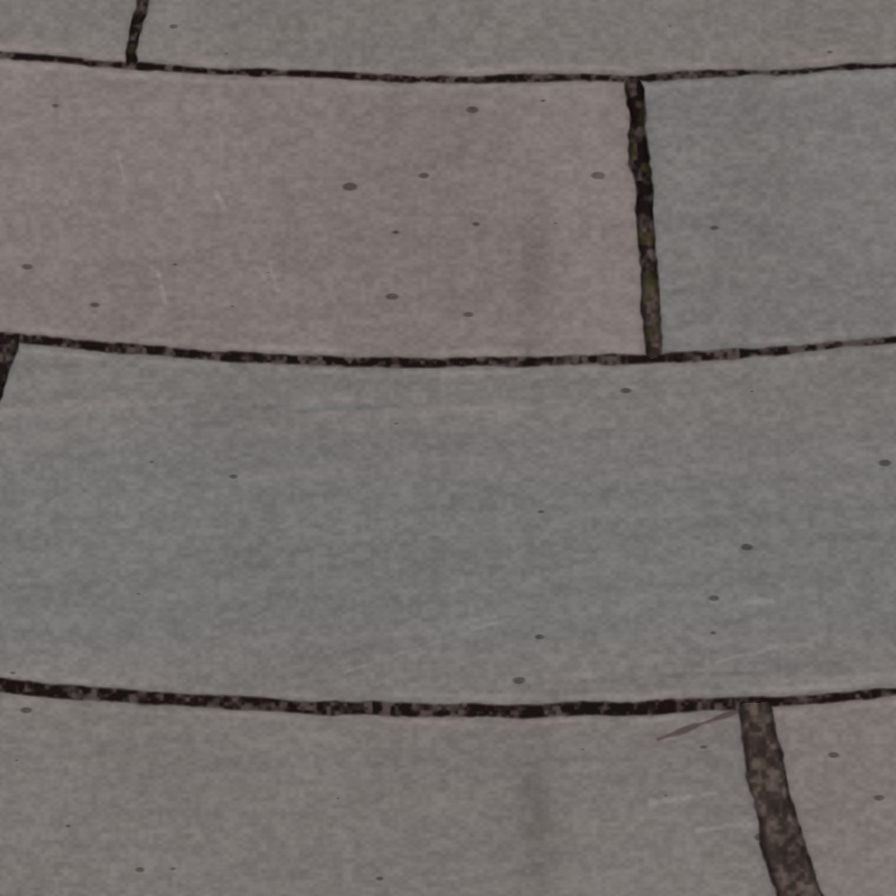
Reproduce this texture procedurally as a Shadertoy shader.

```glsl
// Curved courses of worn grey and rosy paving slabs with dark, ragged joints.

float hash(vec2 p) {
    vec3 q = fract(p.xyx * vec3(0.1031, 0.1030, 0.0973));
    q += dot(q, q.yzx + 33.33);
    return fract((q.x + q.y) * q.z);
}

float noise(vec2 p) {
    vec2 i = floor(p), f = fract(p);
    f = f * f * (3.0 - 2.0 * f);
    return mix(mix(hash(i), hash(i + vec2(1, 0)), f.x),
               mix(hash(i + vec2(0, 1)), hash(i + vec2(1, 1)), f.x), f.y);
}

float fbm(vec2 p) {
    float sum = 0.0, amp = 0.5;
    for (int i = 0; i < 4; i++) {
        sum += amp * noise(p);
        p = mat2(1.6, 1.2, -1.2, 1.6) * p + 7.3;
        amp *= 0.5;
    }
    return sum;
}

float segment(vec2 p, vec2 a, vec2 b) {
    vec2 d = b - a;
    return length(p - a - d * clamp(dot(p - a, d) / dot(d, d), 0.0, 1.0));
}

float blob(vec2 p, vec2 centre, vec2 size) {
    vec2 d = (p - centre) / size;
    return exp(-dot(d, d));
}

// Bed joints, top to bottom: lowest height, centre of the arc, curvature, half width
const vec4 BEDS[3] = vec4[3](vec4(0.912, 0.57, 0.086, 0.0036),
                             vec4(0.596, 0.51, 0.105, 0.0052),
                             vec4(0.207, 0.54, 0.095, 0.0072));

// Cross joint of each course: x, reference height, slope, half width
const vec4 CROSSES[4] = vec4[4](vec4(0.146, 0.932, 0.20, 0.0070),
                                vec4(0.719, 0.760, -0.075, 0.0100),
                                vec4(0.001, 0.610, 0.33, 0.0180),
                                vec4(0.844, 0.206, -0.12, 0.0200));

void mainImage(out vec4 fragColor, in vec2 fragCoord) {
    vec2 p = fragCoord / iResolution.xy;
    float soft = 1.0 / iResolution.y + 0.0012;
    float wobble = noise(p * 38.0) - 0.5 + 0.6 * (noise(p * 120.0) - 0.5);

    // Bed joints, also counting the course this point lies in
    int course = 0;
    float bed = 1.0, lip = 0.0;
    for (int i = 0; i < 3; i++) {
        vec4 b = BEDS[i];
        float x = p.x - b.y;
        float h = p.y - b.x - b.z * x * x - 0.003 * (noise(vec2(p.x * 17.0, float(i) * 9.0)) - 0.5);
        float taper = 1.0 - 0.4 * smoothstep(0.75, 0.95, p.x);
        bed = min(bed, abs(h) - b.w * taper - 0.0022 * wobble);
        lip += exp(-pow((abs(h) - b.w - 0.006) / 0.005, 2.0)) * noise(vec2(p.x * 22.0, h * 160.0 + float(i)));
        if (h < 0.0) course = i + 1;
    }

    // Cross joint of this course; the lowest one bends and widens downwards
    vec4 c = CROSSES[course];
    float drop = course == 3 ? c.y - p.y : 0.0;
    float side = p.x - c.x - c.z * (p.y - c.y) - 0.55 * drop * drop - 0.005 * (noise(p * 24.0) - 0.5);
    float cross = abs(side) - c.w - 0.025 * drop - 0.004 * wobble;

    // Slab tints: rosy, bluish grey and warm grey
    vec3 rosy = vec3(0.495, 0.459, 0.447), grey = vec3(0.452, 0.447, 0.442), warm = vec3(0.473, 0.451, 0.440);
    vec3 col = warm;
    if (course == 1) col = side < 0.0 ? rosy : mix(grey, warm, 0.35);
    if (course == 2) col = mix(grey, warm, smoothstep(0.40, 0.60, p.y) * 0.6 + smoothstep(0.32, 0.22, p.y) * 0.7);
    if (course == 3 && side > 0.0) col = mix(warm, rosy, 0.6);

    // Broad mottling, drawn-out layering and fine grain
    col += 0.045 * (fbm(p * 6.0 + float(course) * 5.0) - 0.47);
    float layers = fbm(vec2(p.x * 5.0 - p.y * 4.0, p.y * 65.0 - p.x * 5.0));
    col += (layers - 0.47) * (course == 2 ? 0.055 : 0.030) * vec3(1.1, 0.95, 0.9);
    col += 0.045 * (noise(p * vec2(190.0, 250.0)) - 0.5) + 0.045 * (noise(p * vec2(95.0, 150.0)) - 0.5);

    // Vertical damp stains
    col -= 0.045 * (blob(p, vec2(0.595, 0.70), vec2(0.018, 0.09)) + blob(p, vec2(0.60, 0.08), vec2(0.025, 0.10)));

    // Pale flaked ridges across the long slab
    float flake = blob(p, vec2(0.35, 0.545), vec2(0.34, 0.012)) + 0.8 * blob(p, vec2(0.82, 0.25), vec2(0.28, 0.025));
    col += flake * (noise(vec2(p.x * 11.0, p.y * 170.0 - p.x * 9.0)) - 0.35) * vec3(0.10, 0.075, 0.07);

    // Scattered scratches: steep on the rosy slab, flat on the others
    for (int i = 0; i < 26; i++) {
        float k = float(i);
        bool steep = i < 10;
        vec2 a = steep ? vec2(0.05 + 0.34 * hash(vec2(k, 2.0)), 0.68 + 0.19 * hash(vec2(k, 5.0)))
                       : vec2(0.25 + 0.60 * hash(vec2(k, 2.0)), 0.04 + 0.29 * hash(vec2(k, 5.0)));
        float len = 0.02 + 0.09 * hash(vec2(k, 8.0));
        vec2 run = steep ? vec2(0.008, -0.35 * len) : vec2(len, len * (0.05 + 0.25 * hash(vec2(k, 11.0))));
        float d = segment(p, a, a + run) + 0.002 * wobble;
        col += (hash(vec2(k, 14.0)) - 0.25) * 0.075 * smoothstep(0.0025 + soft, 0.0, d);
    }
    float scar = segment(p, vec2(0.385, 0.250), vec2(0.575, 0.312)) + 0.002 * wobble;
    col += 0.055 * smoothstep(0.004, 0.0, scar) * noise(p * 45.0);

    // Sparse pits, at most one per cell
    vec2 cell = floor(p * 22.0);
    vec2 spot = fract(p * 22.0) - 0.25 - 0.5 * vec2(hash(cell), hash(cell + 41.0));
    float pit = length(spot * vec2(0.7, 1.3)) - 0.12 * hash(cell + 17.0);
    col -= 0.15 * step(0.88, hash(cell + 73.0)) * smoothstep(0.05, -0.03, pit);

    // Lighter worn lips, then a soft shade towards the joints
    float gap = min(bed, cross);
    col += 0.055 * lip * vec3(1.1, 0.95, 0.95);
    col *= 1.0 - 0.18 * exp(-max(gap, 0.0) / 0.0025);

    // Branching crack beside the lowest cross joint
    float crack = segment(p, vec2(0.735, 0.175), vec2(0.835, 0.211)) - 0.0025 - 0.004 * wobble;
    col = mix(col, vec3(0.29, 0.25, 0.25), 0.8 * smoothstep(soft, -soft, crack));

    // Earth, grit and a little moss in the joints
    float grit = noise(p * 95.0) * 0.6 + noise(p * 210.0) * 0.4;
    vec3 earth = mix(vec3(0.10, 0.075, 0.07), vec3(0.31, 0.27, 0.26), smoothstep(0.35, 0.85, grit));
    if (cross < bed) {
        float dusty = course == 3 ? 0.65 : course == 1 ? 0.5 * smoothstep(0.80, 0.63, p.y) : 0.1;
        earth = mix(earth, vec3(0.33, 0.29, 0.27) * (0.55 + 0.8 * grit), dusty);
        float moss = course == 3 ? 0.0 : smoothstep(0.45, 0.75, noise(p * 75.0 + 9.0));
        earth = mix(earth, vec3(0.25, 0.24, 0.15), 0.6 * moss);
        earth *= 0.65 + 0.35 * smoothstep(0.0, -0.008, cross);
    }
    col = mix(col, earth, smoothstep(soft, -soft, gap));

    fragColor = vec4(clamp(col, 0.0, 1.0), 1.0);
}
```
